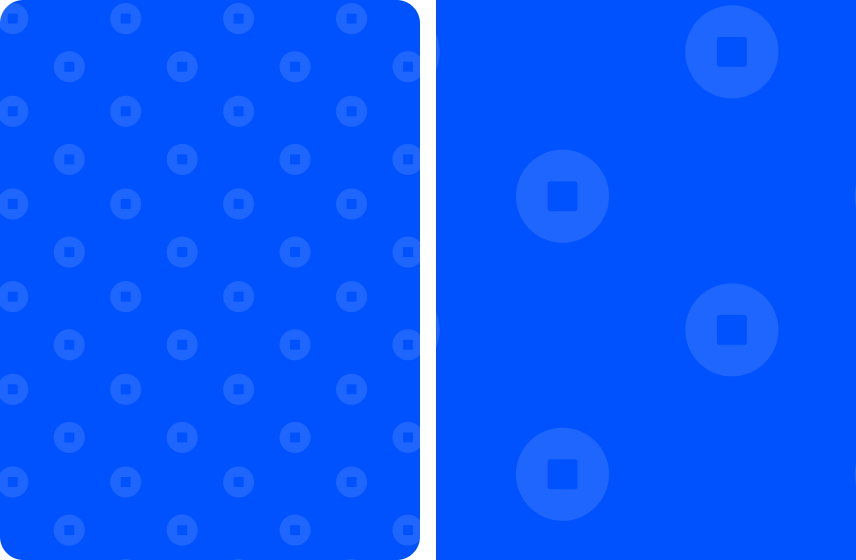
Left, the full canvas; right, a detail of the centre.
Give the GLSL for this pattern, as a WebGL 2 fragment shader.

```glsl
#version 300 es
precision highp float;
// A blue card with rounded corners, covered by staggered pale discs,
// each pierced by a small soft-cornered square. Two interleaved lattices
// are folded to one cell each and drawn with distance functions.

// Lengths are in canvas heights.
#define PITCH vec2(0.20164, 0.16550)
#define ORIGIN vec2(0.02284, 0.96680)
#define STAGGER vec2(0.10082, -0.08594)
#define DISC_RADIUS 0.0277
#define HOLE_HALF 0.0089
#define HOLE_ROUND 0.0016
#define CARD_ROUND 0.0417
#define BLUE vec3(0.0, 0.32, 1.0)
#define PALE_BLUE vec3(0.12, 0.40, 1.0)
#define OUTSIDE vec3(1.0)

uniform vec2 u_resolution;
out vec4 fragColor;

float roundedBox(vec2 p, vec2 halfSize, float radius) {
    vec2 d = abs(p) - halfSize + radius;
    return length(max(d, 0.0)) + min(max(d.x, d.y), 0.0) - radius;
}

// Coverage of a shape over about one pixel at its edge.
float coverage(float dist, float pixel) {
    return clamp(0.5 - dist / pixel, 0.0, 1.0);
}

// Distance to the nearest pierced disc of one lattice.
float piercedDiscs(vec2 p) {
    vec2 cell = p - PITCH * round(p / PITCH);
    float disc = length(cell) - DISC_RADIUS;
    float hole = roundedBox(cell, vec2(HOLE_HALF), HOLE_ROUND);
    return max(disc, -hole);
}

void main() {
    float pixel = 1.0 / u_resolution.y;
    vec2 p = gl_FragCoord.xy * pixel;
    vec2 halfCard = 0.5 * u_resolution * pixel;

    // Both lattices of discs
    float discs = min(piercedDiscs(p - ORIGIN), piercedDiscs(p - ORIGIN - STAGGER));
    vec3 color = mix(BLUE, PALE_BLUE, coverage(discs, pixel));

    // Card outline
    float card = roundedBox(p - halfCard, halfCard, CARD_ROUND);
    float inside = card > -CARD_ROUND * 0.01 && min(halfCard.x - abs(p.x - halfCard.x),
        halfCard.y - abs(p.y - halfCard.y)) > CARD_ROUND ? 1.0 : coverage(card, pixel);
    fragColor = vec4(mix(OUTSIDE, color, inside), 1.0);
}
```
